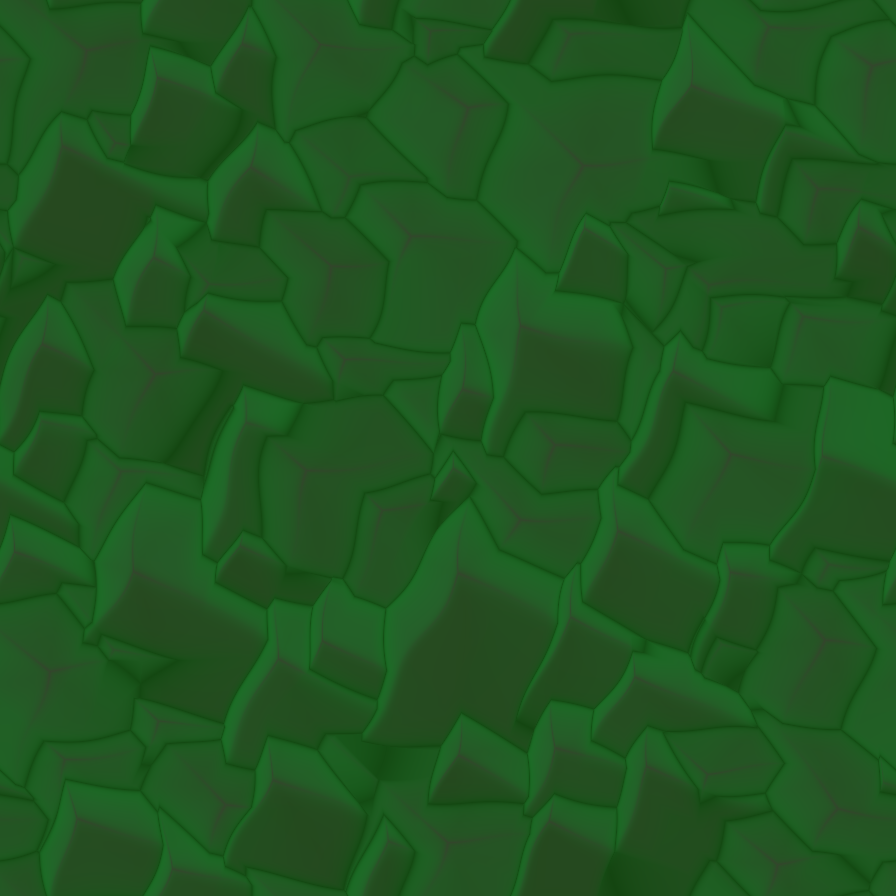
This texture is drawn by a WebGL 2 fragment shader. Its source:

```glsl
#version 300 es
precision highp float;

uniform vec2 u_resolution;
out vec4 fragColor;

const float TAU = 6.2831853;
const float GRID = 9.0;            // crystals per side, whole number
const float JITTER = 0.85;
const float HEIGHT_RANGE = 0.5;
const float SLAB_SHARE = 0.55;
const float WARP = 0.035;
const float FACET_SHARPNESS = 22.0;
const float GLOW_WIDTH = 0.36;
const float VALLEY_WIDTH = 0.13;
const float SEAM_WIDTH = 0.028;
const float RIDGE_WIDTH = 0.028;
const float RIDGE_LENGTH = 0.5;

const vec3 FACE_DARK = vec3(0.148, 0.285, 0.122);
const vec3 FACE_LIT = vec3(0.150, 0.375, 0.170);
const vec3 VALLEY = vec3(0.085, 0.315, 0.085);
const vec3 GLOW = vec3(0.100, 0.490, 0.165);
const vec3 SEAM = vec3(0.060, 0.250, 0.045);
const vec3 RIDGE = vec3(0.225, 0.245, 0.185);

// Downhill slopes of the upper, left and lower facet
const mat3x2 CORNER = mat3x2(0.32, 0.75, -0.63, -0.20, 0.32, -0.55);
const mat3x2 SLAB = mat3x2(0.60, 0.75, -2.20, 0.70, 0.18, -0.35);
const vec3 CORNER_LIGHT = vec3(0.34, 0.50, 0.30);
const vec3 SLAB_LIGHT = vec3(0.68, 0.85, 0.06);

struct Crystal {
    float height;
    float light;
    float ridge;
};

vec4 hash4(vec2 cell) {
    vec4 p = fract(cell.xyxy * vec4(0.1031, 0.1030, 0.0973, 0.1099) + 0.137);
    p += dot(p, p.wzxy + 33.33);
    return fract((p.xxyz + p.yzzw) * p.zywx);
}

mat2 rotation(float angle) {
    float c = cos(angle), s = sin(angle);
    return mat2(c, s, -s, c);
}

Crystal crystalAt(vec2 point, vec2 cell) {
    vec2 wrapped = mod(cell, GRID);
    vec4 place = hash4(wrapped);
    vec4 form = hash4(wrapped + 41.0);
    bool slab = form.x < SLAB_SHARE;

    vec2 q = point - cell - 0.5 - JITTER * (place.xy - 0.5);
    vec2 turned = rotation(0.3 * (form.y - 0.5)) * q;
    float steepness = mix(0.8, 1.5, form.z * form.z);
    vec3 drop = steepness * (slab ? turned * SLAB : turned * CORNER);

    float steepest = max(drop.x, max(drop.y, drop.z));
    float middle = max(min(drop.x, drop.y), min(max(drop.x, drop.y), drop.z));
    float bulge = mix(0.02, 0.22, form.w);
    float radius = length(q);

    // Blend facet brightness softly across the ridges
    vec3 weight = exp((drop - steepest) * FACET_SHARPNESS);
    float light = dot(weight, slab ? SLAB_LIGHT : CORNER_LIGHT)
                / dot(weight, vec3(1.0));
    float fan = abs(cos(1.5 * atan(q.y, q.x + 1e-5) + TAU * place.w));
    light += 0.09 * (fan - 0.6) * smoothstep(0.0, 0.3, radius);
    light += 0.16 * (place.w - 0.5);

    float ridge = exp(-(steepest - middle) / RIDGE_WIDTH)
                * exp(-radius / RIDGE_LENGTH);
    float height = HEIGHT_RANGE * place.z - steepest - bulge * radius * radius;
    return Crystal(height, max(light, 0.0), ridge);
}

void main() {
    vec2 uv = gl_FragCoord.xy / u_resolution;
    vec2 point = uv * GRID;
    point += WARP * sin(TAU * (uv.yx * vec2(7.0, 6.0) + uv * vec2(3.0, 4.0)));
    vec2 home = floor(point);

    // Keep the two highest crystals over this point
    Crystal top = Crystal(-1e3, 0.0, 0.0);
    Crystal next = top;
    for (int y = -2; y <= 3; y++) {
        for (int x = -2; x <= 2; x++) {
            Crystal c = crystalAt(point, home + vec2(x, y));
            if (c.height > top.height) {
                next = top;
                top = c;
            } else if (c.height > next.height) {
                next = c;
            }
        }
    }

    // Facets, then the glow and seams where crystals meet
    float gap = top.height - next.height;
    float light = mix(top.light, next.light, 0.5 * exp(-gap / SEAM_WIDTH));
    vec3 color = mix(FACE_DARK, FACE_LIT, light);
    color = mix(color, VALLEY, 0.65 * exp(-gap / VALLEY_WIDTH));
    color = mix(color, GLOW, min(0.75 * light * exp(-gap / GLOW_WIDTH), 1.0));
    color = mix(color, SEAM, 0.65 * exp(-gap / SEAM_WIDTH));
    color = mix(color, RIDGE, 0.75 * top.ridge * (1.0 - exp(-gap / VALLEY_WIDTH)));
    fragColor = vec4(color, 1.0);
}
```
